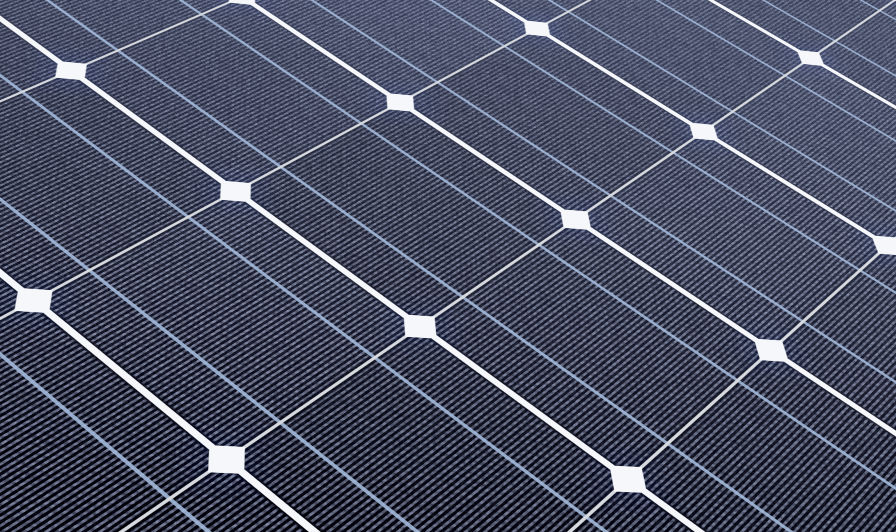
Write a Shadertoy shader that draws this texture.

```glsl
// Solar panel in perspective: square cells with white seams, corner diamonds, blue busbars and fine fingers.

// Perspective lattice, in units of canvas height
const vec2 NODE = vec2(0.443, 0.6404);      // one cell corner
const vec2 AXIS_U = vec2(0.341, 0.1842);    // step along the thin seams
const vec2 AXIS_V = vec2(0.3268, -0.2397);  // step along the thick seams
const vec2 VANISH = vec2(0.102, -0.057);    // shrink per step along u and v

// Sizes, in units of one cell
const float THICK_HALF = 0.0145;
const float THIN_HALF = 0.0065;
const float BUSBAR_HALF = 0.0075;
const float BUSBAR_OFFSET = 0.245;          // from the cell centre line
const float DIAMOND_RADIUS = 0.085;
const vec2 FINGER_FREQ = vec2(0.0, 45.0);   // fingers per cell, across the busbars
const vec2 DASH_FREQ = vec2(33.0, -10.0);   // dashes per cell along the fingers
const float DASH_DEPTH = 0.35;
const float GRAIN_SCALE = 300.0;            // grains per canvas height
const float GRAIN_AMOUNT = 0.08;

const vec3 CELL_DARK = vec3(0.0, 0.0, 0.045);
const vec3 CELL_HAZE = vec3(0.27, 0.295, 0.40);
const vec3 FINGER_NEAR = vec3(0.45, 0.48, 0.58);
const vec3 FINGER_FAR = vec3(0.50, 0.53, 0.63);
const vec3 BUSBAR_COLOR = vec3(0.64, 0.73, 0.86);
const vec3 THIN_COLOR = vec3(0.84, 0.85, 0.87);
const vec3 WHITE = vec3(0.96, 0.97, 0.98);
const vec3 HALO_BLUE = vec3(0.0, 0.015, 0.06);

const float TAU = 6.2832;

float hash(vec2 p) {
    return fract(sin(dot(p, vec2(127.1, 311.7))) * 43758.5453);
}

float noise(vec2 p) {
    vec2 i = floor(p), f = fract(p);
    f = f * f * (3.0 - 2.0 * f);
    return mix(mix(hash(i), hash(i + vec2(1, 0)), f.x),
               mix(hash(i + vec2(0, 1)), hash(i + vec2(1, 1)), f.x), f.y);
}

// Coverage of a band of given half width, softened over one pixel
float band(float dist, float halfWidth, float pixel) {
    return 1.0 - smoothstep(-0.7 * pixel, 0.7 * pixel, dist - halfWidth);
}

// Canvas position to cell coordinates
vec2 toCells(vec2 p) {
    vec2 d = p - NODE;
    return inverse(mat2(AXIS_U - VANISH.x * d, AXIS_V - VANISH.y * d)) * d;
}

// Raised cosine stripes, 0 to 1
float stripes(vec2 cell, vec2 freq) {
    return 0.5 + 0.5 * cos(TAU * dot(cell, freq));
}

void mainImage(out vec4 fragColor, in vec2 fragCoord) {
    vec2 p = fragCoord / iResolution.y;
    float texel = 1.0 / iResolution.y;
    vec2 cell = toCells(p);
    vec2 stepX = toCells(p + vec2(texel, 0.0)) - cell;
    vec2 stepY = toCells(p + vec2(0.0, texel)) - cell;
    vec2 pixel = sqrt(stepX * stepX + stepY * stepY);

    vec2 local = fract(cell) - 0.5;
    vec2 seam = 0.5 - abs(local);           // distance to the nearest seams
    float diamond = seam.x + seam.y;

    // Cell surface: haze toward the far corner, slight change from cell to cell
    float haze = clamp(0.9 * p.y + 0.17 * p.x - 0.1, 0.0, 1.0);
    float shade = 0.95 + 0.1 * hash(floor(cell));
    vec3 color = mix(CELL_DARK, CELL_HAZE, haze) * shade;
    color += HALO_BLUE * (1.0 - smoothstep(0.05, 0.3, diamond));

    // Fine fingers, faintly dashed and worn, softer with distance
    float dashes = 1.0 - DASH_DEPTH * (1.0 - stripes(cell, DASH_FREQ));
    float wear = 0.75 + 0.5 * noise(p * GRAIN_SCALE * 0.6);
    float contrast = mix(1.0, 0.7, smoothstep(0.5, 1.0, p.y));
    float margin = smoothstep(0.012, 0.025, seam.y) * smoothstep(0.016, 0.03, seam.x);
    float finger = smoothstep(0.2, 0.9, stripes(cell, FINGER_FREQ)) * dashes * wear * contrast * margin;
    color = mix(color, mix(FINGER_NEAR, FINGER_FAR, haze) * shade, clamp(finger, 0.0, 1.0));

    // Grain
    color += GRAIN_AMOUNT * (hash(floor(p * GRAIN_SCALE)) - 0.5);

    // Busbars, seams and corner diamonds
    float busbar = band(abs(abs(local.x) - BUSBAR_OFFSET), BUSBAR_HALF, pixel.x);
    float thin = band(seam.y, THIN_HALF, pixel.y);
    float thick = band(seam.x, THICK_HALF, pixel.x);
    float corner = band(diamond, DIAMOND_RADIUS, length(pixel));
    color = mix(color, BUSBAR_COLOR, 0.9 * busbar);
    color = mix(color, THIN_COLOR, thin);
    color = mix(color, WHITE, max(thick, corner));

    fragColor = vec4(clamp(color, 0.0, 1.0), 1.0);
}
```
